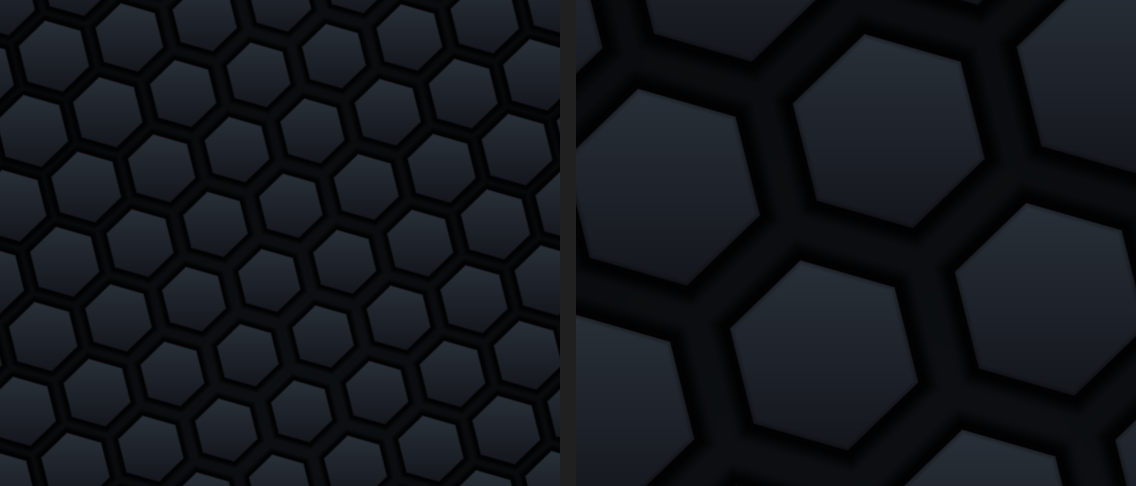
Left: the whole. Right: its middle third, enlarged.
Reproduce this pattern procedurally as a Shadertoy shader.

```glsl
const float TAU = 6.2831853;

// Hexagon with flat sides facing its six lattice neighbours
float hexDistance(vec2 p, float apothem) {
    vec2 q = abs(vec2(0.970 * p.x + 0.242 * p.y, 0.970 * p.y - 0.242 * p.x));
    return max(q.x, dot(q, vec2(0.5, 0.866))) - apothem;
}

// Offset to the nearest cell centre, in tile fractions.
// The skewed lattice holds 52 whole cells per tile.
vec2 nearestOffset(vec2 uv) {
    vec2 cell = floor(vec2(6.0 * uv.x + 5.0 * uv.y, 2.0 * uv.x - 7.0 * uv.y));
    vec2 nearest = vec2(1.0);
    for (int k = 0; k < 4; k++) {
        vec2 id = cell + vec2(k & 1, k >> 1);
        vec2 centre = (id.x * vec2(7.0, 2.0) + id.y * vec2(5.0, -6.0)) / 52.0;
        vec2 offset = uv - centre;
        if (dot(offset, offset) < dot(nearest, nearest)) nearest = offset;
    }
    return nearest;
}

// Periodic falloff around the lower middle of the tile
vec2 centreWave(vec2 uv) {
    return cos(TAU * (uv - vec2(0.52, 0.22)));
}

void mainImage(out vec4 fragColor, in vec2 fragCoord) {
    vec2 uv = fragCoord / iResolution.xy;
    vec2 offset = nearestOffset(uv - vec2(0.0964, 0.8844));
    vec2 p = offset * vec2(1.153, 1.0);

    // Cells shrink towards the lower middle
    float apothem = 0.0619 - dot(centreWave(uv - offset), vec2(0.0034, 0.0014));
    float d = hexDistance(p, apothem);

    // Dark groove beside each plate, with a faint lighter web between
    float glow = 0.82 + dot(centreWave(uv), vec2(0.16, 0.10));
    vec3 web = vec3(0.045, 0.054, 0.065) * glow;
    vec3 color = mix(vec3(0.006, 0.007, 0.010), web, smoothstep(0.003, 0.016, d));

    // Plate lit from above
    float light = clamp(0.5 + 0.43 * p.y / apothem, 0.0, 1.0);
    vec3 plate = mix(vec3(0.075, 0.083, 0.107), vec3(0.162, 0.189, 0.224), light);
    plate *= 1.0 - 0.25 * smoothstep(-0.004, 0.0, d);

    float aa = 1.0 / iResolution.y;
    color = mix(plate, color, smoothstep(-aa, aa, d));
    fragColor = vec4(color, 1.0);
}
```
